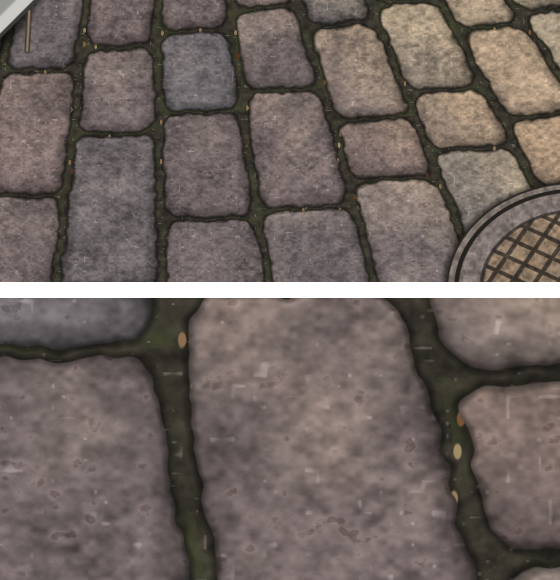
Top, the full canvas; bottom, a detail of the centre.
This texture is drawn by a WebGL 2 fragment shader. Its source:

```glsl
#version 300 es
precision highp float;
// Worn cobbles in slanted columns that widen towards the viewer, with gritty joints,
// a round cast cover at the lower right and a metal corner at the upper left.
// Each stone is a rounded box with noisy edges, shaded by bevel, grain and warm light.
uniform vec2 u_resolution;
out vec4 fragColor;

// Heights of the cross joints in each column, measured down from the top edge
const vec3 JOINTS[8] = vec3[8](
  vec3(.246, .692, 1.12), vec3(.166, .472, 1.03), vec3(.111, .399, .777), vec3(.030, .321, .736),
  vec3(.088, .420, .637), vec3(.010, .316, .526), vec3(.098, .410, .660), vec3(.030, .310, .600));

float hash(vec2 p) { return fract(sin(dot(p, vec2(127.1, 311.7))) * 43758.5453); }

float noise(vec2 p) {
  vec2 i = floor(p), f = fract(p);
  f = f * f * (3. - 2. * f);
  return mix(mix(hash(i), hash(i + vec2(1, 0)), f.x),
             mix(hash(i + vec2(0, 1)), hash(i + vec2(1, 1)), f.x), f.y);
}

float fbm(vec2 p) {
  float sum = 0., amp = .5;
  for (int i = 0; i < 4; i++) {
    sum += amp * noise(p);
    p = mat2(1.6, 1.2, -1.2, 1.6) * p + 7.3;
    amp *= .5;
  }
  return sum / .94;
}

float roundBox(vec2 p, vec2 halfSize, float r) {
  vec2 q = abs(p) - halfSize + r;
  return length(max(q, 0.)) + min(max(q.x, q.y), 0.) - r;
}

float segment(vec2 p, vec2 a, vec2 b) {
  vec2 d = b - a;
  return length(p - a - d * clamp(dot(p - a, d) / dot(d, d), 0., 1.));
}

vec3 paving(vec2 p, float aa) {
  // Ragged edges come from bending the plane before it is divided
  vec2 q = p + .026 * (vec2(fbm(p * 11.), fbm(p * 11. + 40.)) - .5)
             + .010 * (vec2(noise(p * 45.), noise(p * 45. + 9.)) - .5);
  float width = .251 + .124 * q.y;
  float k = (q.x - .306 + .104 * q.y) / width;
  float column = floor(k), across = fract(k) - .5;
  float down = q.y + (.008 + .004 * column) * across;

  // Find the two cross joints around this point
  vec3 joints = JOINTS[clamp(int(column) + 1, 0, 7)];
  float top = joints.x - .3, bottom = joints.x, row = 0.;
  for (int i = 0; i < 3; i++) {
    if (down > joints[i]) {
      top = joints[i];
      bottom = i < 2 ? joints[i + 1] : top + .42;
      row += 1.;
    }
  }
  float id = hash(vec2(column + 3., row + 5.));
  vec2 local = vec2(across * width, down - .5 * (top + bottom));
  vec2 halfSize = vec2(.5 * width - .017, .5 * (bottom - top) - .009);
  float d = roundBox(local, halfSize, .045);

  float patches = fbm(p * 9. + id * 30.), grain = noise(p * vec2(105, 135));
  float pores = fbm(p * vec2(48, 62));

  // Joint filling: dark grit, moss and scattered dry scraps
  vec3 joint = mix(vec3(.13, .12, .11), vec3(.32, .30, .25), pores);
  joint = mix(joint, vec3(.25, .27, .17), .5 * smoothstep(.5, .7, patches));
  joint += .16 * smoothstep(.82, 1., grain);
  joint *= mix(.6, 1., smoothstep(0., .012, d));
  vec2 cell = floor(p * 22.);
  vec2 scrapAt = fract(p * 22.) - .3 - .4 * vec2(hash(cell), hash(cell + 8.));
  float scrap = smoothstep(.2, .12, length(scrapAt * vec2(1.5, .8))) * step(.86, hash(cell + 3.));
  joint = mix(joint, mix(vec3(.36, .19, .11), vec3(.62, .55, .40), hash(cell + 5.)), scrap);

  // Stone face: cool at the left, warm at the upper right
  float height = clamp(-local.y / halfSize.y, -1., 1.);
  float warm = smoothstep(.7, 1.6, p.x - .8 * p.y) + .28 * (id - .5) + .13 * height + .5 * (patches - .5);
  vec3 stone = mix(vec3(.455, .418, .418), vec3(.665, .59, .50), clamp(warm, 0., 1.));
  stone += vec3(.045, 0., -.02) * (hash(vec2(id, 4.)) - .4);
  stone *= .92 + .10 * id + .36 * (patches - .5) + .55 * (pores - .5) + .20 * (grain - .5);
  stone += .13 * smoothstep(.86, 1., noise(p * 80. + 17.)) - .12 * smoothstep(.68, .82, pores);

  // Worn bevel: lit on the far edge, dark on the near and right edges
  float rim = smoothstep(-.045, 0., d);
  vec2 side = local / halfSize;
  stone *= 1. + rim * (.16 * height - .13 - .12 * smoothstep(.6, 1., side.x));
  stone *= 1. - .35 * smoothstep(-.010, 0., d);
  return mix(joint, stone, smoothstep(aa, -aa, d));
}

vec3 cover(vec2 p, vec2 e, float r, float aa) {
  float grain = fbm(p * 60.);
  vec3 iron = vec3(.50, .455, .44) * (.62 + .76 * grain);
  // Raised squares inside, a plain ring around them and a double rim
  vec2 grid = abs(fract(mat2(.87, -.49, .49, .87) * e * 6.5) - .5);
  float stud = smoothstep(.44, .33, max(grid.x, grid.y));
  vec3 plate = mix(vec3(.25, .22, .19), vec3(.56, .48, .40), stud) * (.65 + .7 * grain);
  vec3 col = mix(plate, iron, smoothstep(.72 - aa, .72 + aa, r));
  col *= 1. - .5 * smoothstep(.022, .006, abs(r - .73));
  col = mix(col, vec3(.15, .135, .125), smoothstep(.025, .010, abs(r - .92)));
  col = mix(col, vec3(.48, .44, .41) * (.7 + .6 * grain), smoothstep(.022, .010, abs(r - .958)));
  return mix(col, vec3(.17, .155, .14), smoothstep(.975, .990, r));
}

void main() {
  vec2 p = gl_FragCoord.xy / u_resolution.y;
  p.y = 1. - p.y; // measured downwards, away from the far edge
  float aa = 1.2 / u_resolution.y;
  vec3 col = paving(p, aa);

  // Round cover, foreshortened to an ellipse
  vec2 e = (p - vec2(2.047, 1.023)) / vec2(.466, .378);
  float r = length(e);
  col *= mix(.6, 1., smoothstep(1., 1.06, r));
  col = mix(col, cover(p, e, r, aa * 2.5), smoothstep(1. + 2.5 * aa, 1. - 2.5 * aa, r));

  // Metal corner with its shadow and thin leg
  float corner = (p.x + p.y - .138) * .707;
  col *= mix(.35, 1., smoothstep(.0, .06, corner + .3 * max(p.x - .06, 0.)));
  float leg = segment(p, vec2(.104, .04), vec2(.096, .18));
  col = mix(col, mix(vec3(.55, .48, .41), vec3(.20, .17, .15), smoothstep(.0, .009, leg)),
            smoothstep(.009 + aa, .009 - aa, leg));
  vec3 metal = mix(vec3(.58, .58, .57), vec3(.80, .79, .77), smoothstep(.03, .015, abs(corner + .035)));
  metal = mix(metal, vec3(.24, .23, .22), smoothstep(-.016, -.010, corner));
  col = mix(col, metal, smoothstep(aa, -aa, corner));

  fragColor = vec4(clamp(col, 0., 1.), 1.);
}
```
